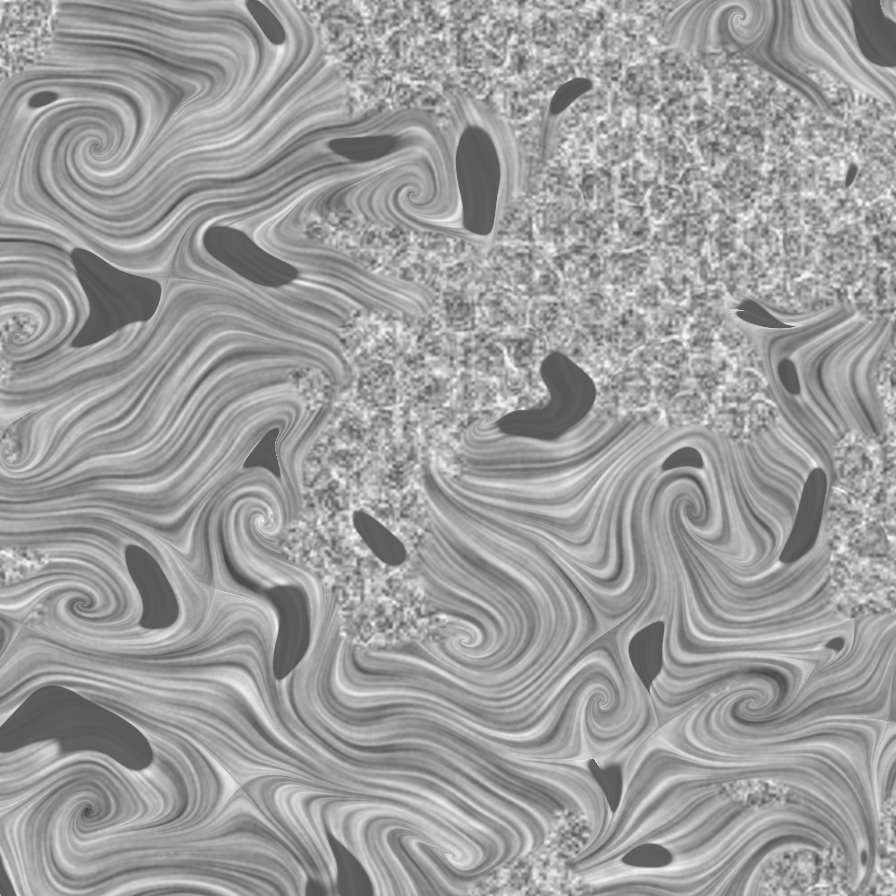
Give the GLSL for this pattern, as a WebGL 2 fragment shader.

```glsl
#version 300 es
precision highp float;
// Grey engraved swirls: noise is averaged along the streamlines of a field of
// random spirals, giving fine strands, wider ribbons and flat dark crescents.
// Patches of speckled, outlined pebbles fill the ground between the plumes.

uniform vec2 u_resolution;
out vec4 fragColor;

#define SWIRLS 3.7          // large spirals across the canvas
#define PULL 0.32           // how far circles open into spirals
#define STEPS 20            // trace steps in each direction
#define STEP_SIZE 0.002     // first trace step
#define STRANDS 235.0       // grain of the fine lines
#define RIBBONS 72.0        // grain of the wider strands
#define CRESCENTS 19.0      // grain of the dark shapes
#define PEBBLES 22.0        // pebbles across the canvas
#define DARK_LEVEL 0.30     // threshold of the dark shapes
#define STRAND_GAIN 1.75
#define RIBBON_GAIN 0.48

vec3 hash3(vec2 p) {
    return fract(sin(dot(p, vec2(127.1, 311.7))) * vec3(43758.55, 22578.15, 19642.35));
}

float valueNoise(vec2 p) {
    vec2 cell = floor(p), f = fract(p);
    f = f * f * (3.0 - 2.0 * f);
    float low = mix(hash3(cell).x, hash3(cell + vec2(1, 0)).x, f.x);
    float high = mix(hash3(cell + vec2(0, 1)).x, hash3(cell + vec2(1, 1)).x, f.x);
    return mix(low, high, f.y);
}

// Sum of the compact spirals around q, one in each grid cell
vec2 spirals(vec2 q) {
    vec2 cell = floor(q), sum = vec2(0);
    for (int y = -1; y <= 1; y++)
    for (int x = -1; x <= 1; x++) {
        vec2 id = cell + vec2(x, y);
        vec3 h = hash3(id);
        vec2 d = q - id - h.xy;
        float fade = max(0.0, 1.0 - dot(d, d));
        float spin = h.z < 0.5 ? -1.0 : 1.0;
        sum += spin * fade * fade * (vec2(-d.y, d.x) + PULL * d);
    }
    return sum;
}

// Unit direction of the strands
vec2 flow(vec2 p) {
    vec2 v = spirals(p * SWIRLS + 17.3) + 0.55 * spirals(p * SWIRLS * 2.4 + 61.7);
    v += vec2(0.03, -0.02);
    return v / (length(v) + 1e-4);
}

// Noise averaged along the streamline: strands, ribbons, crescents
vec3 streamNoise(vec2 start) {
    vec3 sum = vec3(0), total = vec3(0);
    for (int side = -1; side <= 1; side += 2) {
        vec2 p = start;
        for (int i = 0; i < STEPS; i++) {
            float t = (float(i) + 0.5) / float(STEPS);
            float stride = STEP_SIZE * (1.0 + 1.6 * t);
            p += float(side) * stride * flow(p);
            vec3 weight = stride * vec3(1.0 - t * t, 1.0, 1.0);
            sum += weight * vec3(valueNoise(p * STRANDS),
                                 valueNoise(p * RIBBONS + 31.0),
                                 valueNoise(p * CRESCENTS + 83.0));
            total += weight;
        }
    }
    return sum / total;
}

// Grey of the pebbled ground: bright outlines, inner rings, speckle
float pebbles(vec2 p) {
    vec2 warp = vec2(valueNoise(p * 45.0), valueNoise(p * 45.0 + 9.0)) - 0.5;
    vec2 q = p * PEBBLES + 0.4 * warp, cell = floor(q);
    float nearest = 9.0, second = 9.0;
    for (int y = -1; y <= 1; y++)
    for (int x = -1; x <= 1; x++) {
        vec2 id = cell + vec2(x, y);
        float d = length(q - id - hash3(id + 5.0).xy);
        second = min(second, max(nearest, d));
        nearest = min(nearest, d);
    }
    float outline = 1.0 - smoothstep(0.04, 0.22, second - nearest);
    float speckle = 0.42 * (valueNoise(p * 250.0) - 0.5)
                  + 0.28 * (valueNoise(p * 115.0 + 7.0) - 0.5);
    return 0.61 + 0.15 * outline + 0.05 * cos(nearest * 30.0) + speckle;
}

void main() {
    vec2 p = gl_FragCoord.xy / min(u_resolution.x, u_resolution.y);
    vec3 stream = streamNoise(p);

    // Strands and ribbons
    float grey = 0.62 + STRAND_GAIN * (stream.x - 0.5) + RIBBON_GAIN * (stream.y - 0.5);

    // Pebbled ground between the plumes
    float ground = 0.6 * valueNoise(p * 5.0 + 3.0) + 0.4 * stream.z;
    grey = mix(grey, pebbles(p), 0.8 * smoothstep(0.55, 0.59, ground));

    // Dark crescents with a lighter rim
    float rim = smoothstep(DARK_LEVEL, DARK_LEVEL + 0.02, stream.z)
              * (1.0 - smoothstep(DARK_LEVEL + 0.02, DARK_LEVEL + 0.06, stream.z));
    float flatDark = 0.36 + 0.2 * (stream.x - 0.5) + 0.1 * (stream.y - 0.5);
    float dark = 1.0 - smoothstep(DARK_LEVEL - 0.008, DARK_LEVEL + 0.008, stream.z);
    grey = mix(grey + 0.09 * rim, flatDark, dark);

    fragColor = vec4(vec3(clamp(grey, 0.27, 0.95)), 1.0);
}
```
